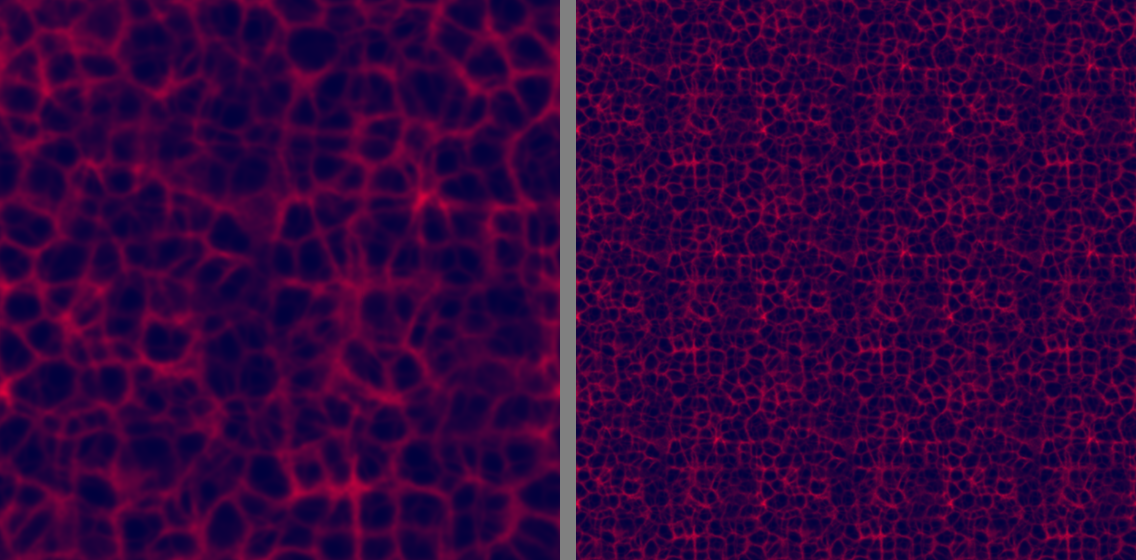
Left: one tile. Right: repeated 3 by 3.
Reproduce this pattern procedurally as a WebGL 1 fragment shader.

```glsl
precision highp float;
// Glowing crimson web of soft, rounded cells on deep indigo; tiles seamlessly.
// Three wrapped cellular layers of different scale are summed; each wall is a
// smooth ridge where several cell centres have a similar influence.

uniform vec2 u_resolution;

const vec3 INDIGO = vec3(0.0, 0.0, 0.24);
const vec3 CRIMSON = vec3(1.0, 0.0, 0.0);
const float CENTRE_JITTER = 0.86;

// Two random values in 0..1 for a lattice point.
vec2 hash2(vec2 p, float seed) {
  vec3 q = fract(vec3(p.xyx + seed) * vec3(0.1031, 0.1030, 0.0973));
  q += dot(q, q.yzx + 33.33);
  return fract((q.xx + q.yz) * q.zy);
}

// Smooth value noise with two channels, wrapping after "period" lattice steps.
vec2 wrapNoise(vec2 uv, float period, float seed) {
  vec2 p = uv * period;
  vec2 cell = floor(p);
  vec2 f = p - cell;
  f = f * f * (3.0 - 2.0 * f);
  vec2 lo = mod(cell, period);
  vec2 hi = mod(cell + 1.0, period);
  vec2 bottom = mix(hash2(lo, seed), hash2(vec2(hi.x, lo.y), seed), f.x);
  vec2 top = mix(hash2(vec2(lo.x, hi.y), seed), hash2(hi, seed), f.x);
  return mix(bottom, top, f.y);
}

// Wall brightness: near 0 inside a cell, 1 on a wall, more at junctions.
// Higher sharpness gives thinner walls.
float cellWalls(vec2 uv, float period, float sharpness, float seed) {
  vec2 p = uv * period;
  vec2 cell = floor(p);
  float sum = 0.0;
  float sumOfSquares = 0.0;
  for (int y = -1; y <= 1; y++) {
    for (int x = -1; x <= 1; x++) {
      vec2 neighbour = cell + vec2(float(x), float(y));
      vec2 jitter = hash2(mod(neighbour, period), seed) - 0.5;
      vec2 centre = neighbour + 0.5 + CENTRE_JITTER * jitter;
      float influence = exp(-sharpness * distance(p, centre));
      sum += influence;
      sumOfSquares += influence * influence;
    }
  }
  return 2.0 * (1.0 - sumOfSquares / (sum * sum));
}

// Bends walls gently and frays their outline.
vec2 warp(vec2 uv) {
  vec2 bend = wrapNoise(uv, 10.0, 3.0) - 0.5;
  vec2 fray = wrapNoise(uv, 44.0, 11.0) - 0.5;
  return uv + 0.026 * bend + 0.005 * fray;
}

void main() {
  vec2 uv = gl_FragCoord.xy / u_resolution;
  vec2 p = warp(uv);

  // Slow variation makes some walls strong and others faint.
  vec2 strength = smoothstep(0.15, 0.85, wrapNoise(uv, 13.0, 29.0));
  float fineStrength = wrapNoise(uv, 17.0, 37.0).x;

  float glow = cellWalls(p, 8.0, 14.0, 5.0) * mix(0.07, 0.22, strength.x);
  glow += cellWalls(p, 14.0, 8.5, 17.0) * mix(0.10, 0.28, strength.y);
  glow += cellWalls(p, 23.0, 7.0, 23.0) * mix(0.01, 0.11, fineStrength);

  // Fine mottling along the filaments.
  float mottle = 0.6 * wrapNoise(uv, 62.0, 41.0).x + 0.4 * wrapNoise(uv, 118.0, 53.0).x;
  glow *= mix(0.78, 1.22, mottle);

  gl_FragColor = vec4(INDIGO + CRIMSON * glow, 1.0);
}
```
